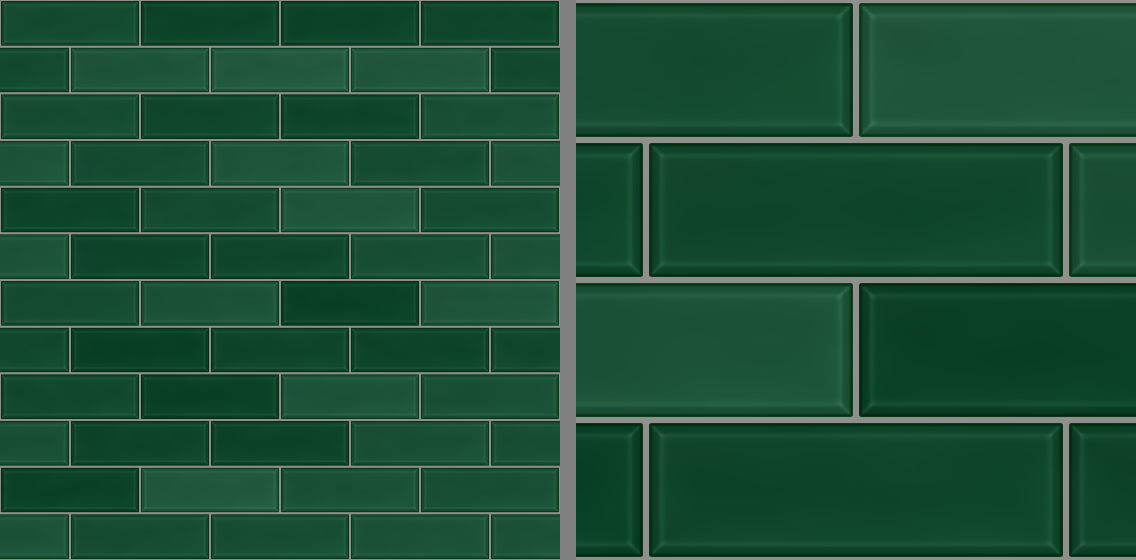
Left: the whole. Right: its middle third, enlarged.
A Shadertoy shader for this pattern:

```glsl
// Glazed green bevelled wall tiles in half-offset running bond with thin grey grout.

const vec2  TILES       = vec2(4.0, 12.0);   // repeats across and down
const float ROW_SHIFT   = 0.5;               // offset of alternate rows, in tiles
const float GROUT_HALF  = 0.0019;            // lengths are fractions of the canvas
const float CORNER      = 0.0012;
const float RIM_WIDTH   = 0.0026;
const float BEVEL       = 0.0072;
const float RIDGE_WIDTH = 0.0021;
const float GLOW_WIDTH  = 0.011;
const vec3  GROUT       = vec3(0.56, 0.56, 0.545);
const vec3  GLAZE_DARK  = vec3(0.030, 0.245, 0.140);
const vec3  GLAZE_LIGHT = vec3(0.130, 0.345, 0.240);
const vec3  RIM         = vec3(0.00, 0.18, 0.06);
const vec3  SHEEN       = vec3(0.075, 0.085, 0.075);
const float RIM_AMOUNT  = 0.85;
const float MOTTLE      = 0.012;
const vec2  MOTTLE_FREQ = vec2(16.0, 36.0);  // whole numbers so the noise wraps
const float SEED        = 7.0;

float hash(vec2 p) {
    vec3 q = fract(vec3(p.xyx) * 0.1031);
    q += dot(q, q.yzx + 33.33);
    return fract((q.x + q.y) * q.z);
}

float cornerGradient(vec2 cell, vec2 offset, vec2 period) {
    float angle = 6.2832 * hash(mod(cell, period) + 19.0);
    return dot(vec2(cos(angle), sin(angle)), offset);
}

// Gradient noise that repeats after a whole period.
float wrappedNoise(vec2 p, vec2 period) {
    vec2 i = floor(p), f = fract(p);
    vec2 u = f * f * f * (f * (f * 6.0 - 15.0) + 10.0);
    vec2 e = vec2(0.0, 1.0);
    float low  = mix(cornerGradient(i, f, period),
                     cornerGradient(i + e.yx, f - e.yx, period), u.x);
    float high = mix(cornerGradient(i + e.xy, f - e.xy, period),
                     cornerGradient(i + e.yy, f - e.yy, period), u.x);
    return mix(low, high, u.y);
}

float roundedBox(vec2 p, vec2 halfSize, float radius) {
    vec2 q = abs(p) - halfSize + radius;
    return length(max(q, 0.0)) + min(max(q.x, q.y), 0.0) - radius;
}

float bell(float x, float width) {
    return exp(-x * x / (width * width));
}

vec3 glazedTile(vec2 local, vec2 halfSize, float depth, float tone) {
    vec2 edge = halfSize - abs(local);
    vec2 across = local / halfSize;
    vec3 col = mix(GLAZE_DARK, GLAZE_LIGHT, tone);

    // Slow change of light over the face
    col *= 1.0 + 0.025 * across.x - 0.025 * across.y;

    // Sloped border, lit slightly from above
    float slope = 1.0 - smoothstep(BEVEL * 0.75, BEVEL, depth);
    float facing = edge.y < edge.x ? sign(local.y) : -0.4;
    col *= 1.0 + slope * (0.04 * facing - 0.05);

    // Bright ridge with a soft glow towards the face
    float ridge = bell(depth - BEVEL, RIDGE_WIDTH);
    float glow = exp(-max(depth - BEVEL, 0.0) / GLOW_WIDTH) * (1.0 - slope);
    col += SHEEN * (0.42 * ridge + 0.22 * glow);

    // Mitred corners
    float mitre = bell(edge.x - edge.y, RIDGE_WIDTH * 0.8);
    mitre *= 1.0 - smoothstep(BEVEL, BEVEL * 1.45, depth);
    col += SHEEN * 0.7 * mitre;

    // Dark rim beside the grout
    float rim = 1.0 - smoothstep(RIM_WIDTH * 0.3, RIM_WIDTH, depth);
    return mix(col, RIM * (0.8 + 0.4 * tone), RIM_AMOUNT * rim);
}

void mainImage(out vec4 fragColor, in vec2 fragCoord) {
    vec2 uv = fragCoord / iResolution.xy;
    float pixel = 1.0 / min(iResolution.x, iResolution.y);

    // Running bond: the bottom row is shifted
    vec2 grid = uv * TILES;
    float row = floor(grid.y);
    grid.x += ROW_SHIFT * (1.0 - mod(row, 2.0));
    vec2 id = mod(floor(grid), TILES);
    vec2 local = (fract(grid) - 0.5) / TILES;
    vec2 halfSize = 0.5 / TILES - GROUT_HALF;

    float dist = roundedBox(local, halfSize, CORNER);
    float tone = hash(id + SEED);
    vec3 tile = glazedTile(local, halfSize, -dist, tone);
    tile += MOTTLE * wrappedNoise(uv * MOTTLE_FREQ, MOTTLE_FREQ);

    float cover = 1.0 - smoothstep(-0.5 * pixel, 0.5 * pixel, dist);
    fragColor = vec4(clamp(mix(GROUT, tile, cover), 0.0, 1.0), 1.0);
}
```
